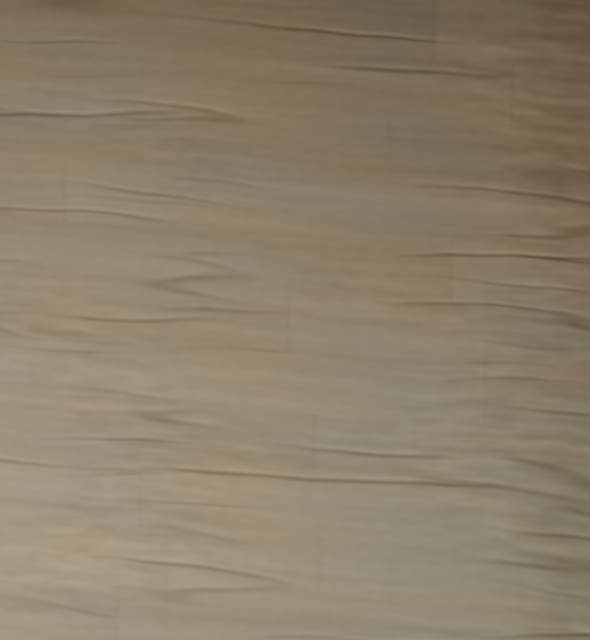
Reproduce this texture procedurally as a Shadertoy shader.

```glsl
// Pale, softly lit wood-look floor with grain falling gently to the right.
// Stretched gradient noise makes streaks, its zero lines make creases, and a
// small offset difference embosses them; faint plank steps and a falloff follow.

const vec3 DARK_WOOD = vec3(0.425, 0.362, 0.282);
const vec3 LIGHT_WOOD = vec3(0.655, 0.608, 0.530);
const vec3 WARM_TINT = vec3(0.014, 0.001, -0.012);
const vec3 COOL_TINT = vec3(-0.022, 0.002, 0.008);
const float GRAIN_SLOPE = 0.078;
const float STREAK_GAIN = 0.17;
const float CREASE_DEPTH = 0.24;
const float RIPPLE_GAIN = 0.15;
const float EMBOSS_GAIN = 0.55;
const float EMBOSS_STEP = 0.006;
const float PLANK_HEIGHT = 0.094;
const float PLANK_LENGTH = 0.85;
const float PLANK_GAIN = 0.075;

float hash(vec2 p) {
    vec3 q = fract(p.xyx * vec3(0.1031, 0.1030, 0.0973));
    q += dot(q, q.yzx + 33.33);
    return fract((q.x + q.y) * q.z);
}

float cornerSlope(vec2 cell, vec2 offset) {
    float angle = 6.2832 * hash(cell);
    return dot(vec2(cos(angle), sin(angle)), offset);
}

// Gradient noise, roughly -0.7 to 0.7
float noise(vec2 p) {
    vec2 i = floor(p), f = p - i;
    vec2 u = f * f * f * (f * (f * 6.0 - 15.0) + 10.0);
    vec2 e = vec2(1.0, 0.0);
    float low = mix(cornerSlope(i, f), cornerSlope(i + e, f - e), u.x);
    float high = mix(cornerSlope(i + e.yx, f - e.yx),
                     cornerSlope(i + e.xx, f - e.xx), u.x);
    return mix(low, high, u.y);
}

// Thin broken lines along the zero level of stretched noise
float creases(vec2 p, vec2 stretch, float width) {
    float d = noise(p * stretch) / (stretch.y * width);
    float visible = smoothstep(-0.05, 0.4, noise(p * vec2(3.0, 11.0) + stretch));
    return exp(-d * d) * visible;
}

// Surface tone of the grain, in grain-aligned coordinates
float relief(vec2 p) {
    p.y += 0.012 * noise(p * vec2(2.5, 4.0) + 7.0)
         + 0.004 * noise(p * vec2(11.0, 16.0) + 31.0);
    float streaks = 0.55 * noise(p * vec2(1.3, 17.0) + 3.0)
                  + 0.50 * noise(p * vec2(2.2, 36.0) + 19.0)
                  + 0.30 * noise(p * vec2(5.0, 75.0) + 41.0);
    float lines = creases(p + 5.3, vec2(0.9, 12.0), 0.0032)
                + 0.8 * creases(p + 9.1, vec2(1.6, 21.0), 0.0026);
    float rippleArea = smoothstep(-0.15, 0.4, noise(p * vec2(2.5, 5.0) + 53.0)
                     + 0.35 * smoothstep(0.5, 0.9, p.x));
    float ripples = noise(p * vec2(11.0, 52.0) + 61.0)
                  + 0.4 * noise(p * vec2(26.0, 95.0) + 71.0);
    return STREAK_GAIN * streaks - CREASE_DEPTH * lines
         + RIPPLE_GAIN * rippleArea * ripples;
}

// Tone of one board and the fine dark joint at its end
float planks(vec2 p) {
    float row = floor(p.y / PLANK_HEIGHT);
    float x = p.x / PLANK_LENGTH + hash(vec2(row, 4.0));
    float board = floor(x), along = x - board;
    float here = hash(vec2(board, row));
    float before = hash(vec2(board - 1.0, row));
    float tone = mix(before, here, smoothstep(0.0, 0.012, along)) - 0.5;
    float above = hash(vec2(board, row + 1.0)) - 0.5;
    float edge = smoothstep(0.7, 1.0, fract(p.y / PLANK_HEIGHT));
    float joint = exp(-pow((along - 0.006) / 0.005, 2.0));
    return PLANK_GAIN * mix(tone, 0.5 * (tone + above), edge) - 0.045 * joint;
}

// Room light: bright at lower left, dim at the top and right
float roomLight(vec2 uv) {
    return 0.96 - 0.65 * uv.y * uv.y - 0.40 * pow(uv.x, 1.3)
         - 0.10 * smoothstep(0.82, 1.0, uv.x);
}

void mainImage(out vec4 fragColor, in vec2 fragCoord) {
    vec2 uv = fragCoord / iResolution.xy;
    vec2 p = fragCoord / iResolution.y;
    vec2 grain = vec2(p.x, p.y + GRAIN_SLOPE * p.x);

    // Grain, with a bright lip above each crease
    float height = relief(grain);
    float lip = height - relief(grain - vec2(0.0, EMBOSS_STEP));
    float tone = roomLight(uv) + height + EMBOSS_GAIN * lip;
    tone += planks(vec2(p.x, p.y + 0.05 * p.x));
    tone += 0.05 * noise(p * vec2(45.0, 75.0));

    // Wood colour, cooler toward the lower right, with warm stains
    vec3 color = mix(DARK_WOOD, LIGHT_WOOD, tone);
    float cool = smoothstep(0.35, 1.0, uv.x) * smoothstep(0.6, 0.1, uv.y);
    color += COOL_TINT * cool;
    color += WARM_TINT * noise(grain * vec2(4.0, 13.0) + 83.0) * 1.6;
    fragColor = vec4(clamp(color, 0.0, 1.0), 1.0);
}
```
